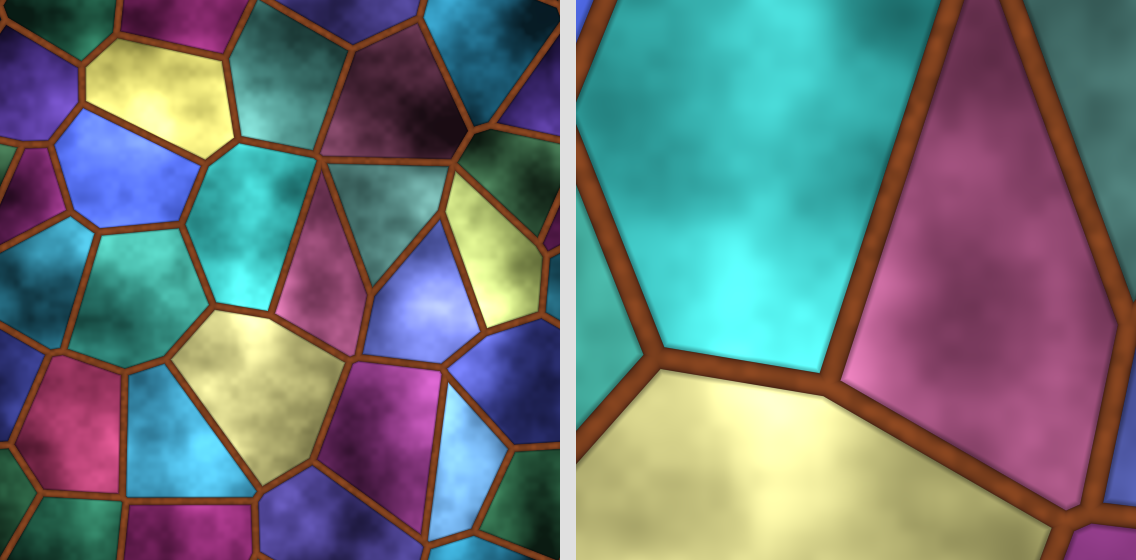
Left: the whole. Right: its middle third, enlarged.
Give the GLSL for this pattern, as a Shadertoy shader.

```glsl
// Stained glass: irregular panes of cloudy coloured glass held by rounded brown cames.
// Panes are cells of a wrapping Voronoi diagram, cames follow the exact distance to
// its borders, and wrapping fractal noise clouds the glass, so the canvas tiles.

const float CELLS = 5.0;             // panes per side, whole so that it wraps
const float JITTER = 1.25;           // scatter of the pane centres
const float CAME_HALF_WIDTH = 0.0066;
const float RIM_WIDTH = 0.004;       // soft shadow of the came on the glass
const float CLOUD_SCALE = 5.0;       // coarsest cloud repeats, whole
const float CLOUD_CONTRAST = 2.1;
const float PANE_CONTRAST = 0.25;    // brightness change from pane to pane
const float TINT_SPREAD = 0.17;      // colour change from pane to pane
const float RANK_STEP = 0.28;        // deals the glass colours evenly over the panes
const float GRAIN_SCALE = 128.0;     // texture of the came, whole
const vec3 MINT = vec3(0.26, 0.58, 0.47);
const vec3 MAGENTA = vec3(0.66, 0.26, 0.49);
const vec3 BLUE = vec3(0.29, 0.25, 0.65);
const vec3 CYAN = vec3(0.28, 0.60, 0.70);
const vec3 OLIVE = vec3(0.70, 0.63, 0.41);
const vec3 CAME_CREST = vec3(0.51, 0.26, 0.12);
const vec3 CAME_EDGE = vec3(0.22, 0.10, 0.06);

float hash(vec2 p) {
    return fract(sin(dot(p, vec2(127.1, 311.7))) * 43758.5453);
}

vec2 hash2(vec2 p) {
    return vec2(hash(p + 3.7), hash(p + 19.3));
}

// Value noise that repeats after a whole number of lattice cells
float wrapNoise(vec2 p, float period) {
    vec2 cell = floor(p);
    vec2 f = fract(p);
    f = f * f * f * (f * (f * 6.0 - 15.0) + 10.0);
    vec2 a = mod(cell, period);
    vec2 b = mod(cell + 1.0, period);
    return mix(mix(hash(a), hash(vec2(b.x, a.y)), f.x),
               mix(hash(vec2(a.x, b.y)), hash(b), f.x), f.y);
}

float clouds(vec2 uv) {
    float sum = 0.0, weight = 0.5, total = 0.0, scale = CLOUD_SCALE;
    for (int i = 0; i < 5; i++) {
        sum += weight * wrapNoise(uv * scale + 0.37 * float(i), scale);
        total += weight;
        weight *= 0.5;
        scale *= 2.0;
    }
    return sum / total;
}

vec2 paneCentre(vec2 cell) {
    return cell + 0.5 + JITTER * (hash2(mod(cell, CELLS)) - 0.5);
}

// Distance to the nearest pane border in canvas units; also gives the wrapped pane id
float paneBorder(vec2 uv, out vec2 id) {
    vec2 p = uv * CELLS;
    vec2 base = floor(p), nearestCell = base, nearest = vec2(0.0);
    float best = 1e3;
    for (int y = -2; y <= 2; y++)
    for (int x = -2; x <= 2; x++) {
        vec2 cell = base + vec2(x, y);
        vec2 r = paneCentre(cell) - p;
        float d = dot(r, r);
        if (d < best) {
            best = d;
            nearest = r;
            nearestCell = cell;
        }
    }
    float border = 1e3;
    for (int y = -3; y <= 3; y++)
    for (int x = -3; x <= 3; x++) {
        if (x == 0 && y == 0) continue;
        vec2 r = paneCentre(nearestCell + vec2(x, y)) - p;
        border = min(border, dot(0.5 * (nearest + r), normalize(r - nearest)));
    }
    id = mod(nearestCell, CELLS);
    return border / CELLS;
}

vec3 glassColour(vec2 id, vec2 uv) {
    // Each pane takes one glass colour by its rank, then drifts a little from it
    float rank = fract((id.x + CELLS * id.y) * RANK_STEP + 0.02);
    vec3 tint = rank < 0.24 ? MINT : rank < 0.48 ? MAGENTA
              : rank < 0.68 ? BLUE : rank < 0.88 ? CYAN : OLIVE;
    tint += TINT_SPREAD * (vec3(hash(id + 41.0), hash(id + 53.0), hash(id + 59.0)) - 0.5);
    float light = 1.0 + CLOUD_CONTRAST * (clouds(uv) - 0.5)
                + PANE_CONTRAST * (hash(id + 67.0) - 0.5);
    // Darker glass is also more saturated
    return pow(tint, vec3(1.0 + 0.35 * (1.0 - light))) * max(light, 0.2);
}

vec3 cameColour(float border, vec2 uv) {
    float t = clamp(border / CAME_HALF_WIDTH, 0.0, 1.0);
    float grain = wrapNoise(uv * GRAIN_SCALE, GRAIN_SCALE) - 0.5;
    return mix(CAME_EDGE, CAME_CREST, sqrt(1.0 - t * t)) * (1.0 + 0.2 * grain);
}

void mainImage(out vec4 fragColor, in vec2 fragCoord) {
    vec2 uv = fragCoord / iResolution.xy;
    float pixel = 1.0 / min(iResolution.x, iResolution.y);

    vec2 id;
    float border = paneBorder(uv, id);

    // Glass with a soft shadow along the came
    vec3 glass = glassColour(id, uv);
    glass *= mix(0.7, 1.0, smoothstep(0.0, RIM_WIDTH, border - CAME_HALF_WIDTH));

    // Came laid over the glass with a smooth edge
    float cover = 1.0 - smoothstep(-0.7 * pixel, 0.7 * pixel, border - CAME_HALF_WIDTH);
    vec3 colour = mix(glass, cameColour(border, uv), cover);
    fragColor = vec4(clamp(colour, 0.0, 1.0), 1.0);
}
```
